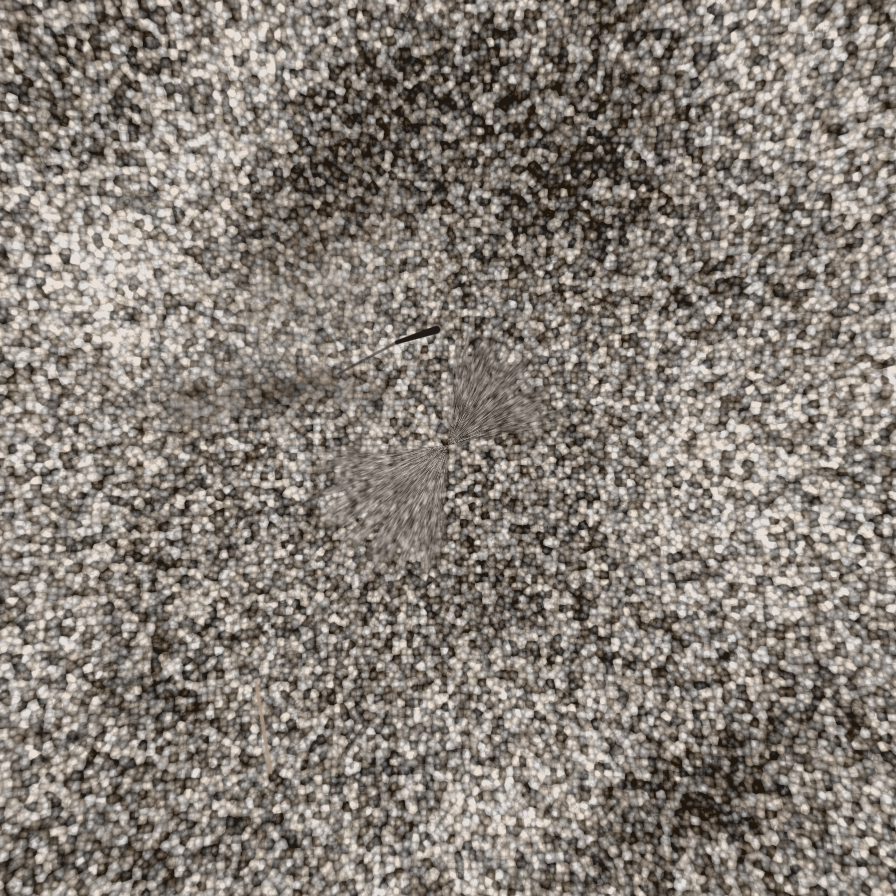
Write a WebGL 2 fragment shader that draws this texture.

```glsl
#version 300 es
precision highp float;
// Weathered gravelly concrete: smooth cellular pebbles over soft blotches of
// light and stain, with two fans of fine radial fibres meeting in the middle,
// a dark twig and a pale straw.
uniform vec2 u_resolution;
out vec4 fragColor;

vec2 hash2(vec2 cell) {
  vec3 a = fract(cell.xyx * vec3(0.1031, 0.1030, 0.0973));
  a += dot(a, a.yzx + 33.33);
  return fract((a.xx + a.yz) * a.zy);
}

float noise(vec2 p) {
  vec2 i = floor(p), f = fract(p);
  f = f * f * (3.0 - 2.0 * f);
  float low = mix(hash2(i).x, hash2(i + vec2(1, 0)).x, f.x);
  float high = mix(hash2(i + vec2(0, 1)).x, hash2(i + vec2(1, 1)).x, f.x);
  return mix(low, high, f.y);
}

float fbm(vec2 p) {
  float sum = 0.0, amp = 0.5;
  for (int i = 0; i < 4; i++) {
    sum += amp * noise(p);
    p = mat2(1.6, 1.2, -1.2, 1.6) * p + 7.3;
    amp *= 0.5;
  }
  return sum;
}

// Blended cells: x = shade, y = tint, z = distance to the nearest pebble
vec3 pebbles(vec2 p) {
  vec2 base = floor(p);
  vec3 sum = vec3(0.0);
  float nearest = 4.0;
  for (int y = -1; y <= 1; y++)
    for (int x = -1; x <= 1; x++) {
      vec2 cell = base + vec2(x, y);
      vec2 d = cell + 0.1 + 0.8 * hash2(cell) - p;
      float d2 = dot(d, d), w = exp(-11.0 * d2);
      sum += w * vec3(hash2(cell + 71.7), 1.0);
      nearest = min(nearest, d2);
    }
  return vec3(sum.xy / sum.z, sqrt(nearest));
}

// Soft ellipse, turned by an angle
float blob(vec2 p, vec2 centre, vec2 radii, float angle) {
  float c = cos(angle), s = sin(angle);
  vec2 d = mat2(c, -s, s, c) * (p - centre) / radii;
  return exp(-dot(d, d));
}

// x = distance to a segment, y = position along it
vec2 segment(vec2 p, vec2 a, vec2 b) {
  vec2 ab = b - a;
  float t = clamp(dot(p - a, ab) / dot(ab, ab), 0.0, 1.0);
  return vec2(length(p - a - ab * t), t);
}

// Ragged wedge of fibres around a direction
float fan(vec2 q, float direction, float spread, float reach) {
  float r = length(q);
  float a = atan(q.y, q.x) - direction;
  a = abs(atan(sin(a), cos(a)));
  float ragged = reach * (0.72 + 0.5 * noise(vec2(a * 22.0, direction)));
  float side = 1.0 - smoothstep(spread - 0.16, spread + 0.12, a);
  return side * (1.0 - smoothstep(ragged - 0.025, ragged + 0.012, r));
}

void main() {
  vec2 p = gl_FragCoord.xy / u_resolution;
  vec2 q = p - vec2(0.5, 0.503);
  float r = length(q);
  vec2 w = p + 0.05 * (vec2(fbm(p * 9.0), fbm(p * 9.0 + 31.0)) - 0.47);

  // Broad light and shade
  float tone = 0.515 + 0.22 * (fbm(p * 7.0 + 3.0) - 0.47);
  tone += 0.12 * blob(w, vec2(0.25, 0.87), vec2(0.07, 0.16), -0.5);
  tone += 0.11 * blob(w, vec2(0.13, 0.68), vec2(0.13, 0.13), 0.0);
  tone += 0.10 * blob(w, vec2(0.86, 0.40), vec2(0.15, 0.17), 0.0);
  tone += 0.06 * blob(w, vec2(0.05, 0.28), vec2(0.07, 0.22), 0.0);
  tone += 0.06 * blob(w, vec2(0.56, 0.16), vec2(0.12, 0.12), 0.0);
  tone += 0.05 * blob(w, vec2(0.92, 0.88), vec2(0.12, 0.15), 0.0);
  tone -= 0.13 * blob(w, vec2(0.36, 0.81), vec2(0.20, 0.07), 0.85);
  tone -= 0.14 * blob(w, vec2(0.58, 0.83), vec2(0.17, 0.13), 0.3);
  tone -= 0.10 * blob(w, vec2(0.06, 0.91), vec2(0.10, 0.10), 0.0);
  tone -= 0.10 * blob(w, vec2(0.17, 0.31), vec2(0.07, 0.13), -0.4);
  tone -= 0.16 * blob(w, vec2(0.79, 0.12), vec2(0.19, 0.06), 0.65);
  tone -= 0.10 * blob(w, vec2(0.10, 0.04), vec2(0.14, 0.06), 0.0);
  tone -= 0.05 * blob(w, vec2(0.60, 0.40), vec2(0.12, 0.14), 0.0);

  // Grains grow and stretch away from the middle
  vec2 g = q * (1.0 - 0.3 * r);
  vec3 coarse = pebbles(g * 138.0 + 200.0);
  vec3 fine = pebbles(g * 235.0 + 400.0);
  float grain = 0.56 * (coarse.x - 0.5) + 0.5 * (0.42 - coarse.z);
  grain += 0.26 * (fine.x - 0.5) + 0.16 * (0.42 - fine.z);

  // Dark damp stain left of the middle
  float stain = blob(w, vec2(0.32, 0.553), vec2(0.11, 0.030), 0.0);
  stain = max(stain, blob(w, vec2(0.22, 0.548), vec2(0.035, 0.03), -0.6));
  stain = max(stain, 0.7 * blob(w, vec2(0.42, 0.545), vec2(0.035, 0.035), 0.0));
  tone -= 0.22 * stain;
  grain *= 1.0 - 0.45 * stain;
  grain *= 1.0 - 0.35 * blob(w, vec2(0.34, 0.68), vec2(0.13, 0.09), 0.7);

  // Radial fibres in two opposite fans
  float lower = fan(q, -2.36, 0.74, 0.145);
  float upper = fan(q, 0.84, 0.70, 0.120);
  float angle = atan(q.y, q.x);
  float fibre = noise(vec2(angle * 34.0, r * 130.0)) - 0.5;
  fibre += 0.8 * (noise(vec2(angle * 75.0, r * 190.0 + 9.0)) - 0.5);
  float fans = max(lower, upper);
  float fanTone = mix(0.43, 0.49, lower) - 0.08 * (1.0 - smoothstep(0.0, 0.03, r));
  float light = mix(tone + grain, fanTone + 0.34 * fibre + 0.15 * grain, 0.9 * fans);

  // Slight warmth, varied by pebble
  vec3 colour = vec3(clamp(light, 0.09, 0.88)) + vec3(0.03, 0.0, -0.03);
  colour += vec3(0.035, 0.0, -0.04) * (coarse.y - 0.5) * (1.0 - fans);

  // Twig with a faint tail, then the straw
  vec2 twig = segment(p, vec2(0.443, 0.618), vec2(0.487, 0.632));
  vec2 tail = segment(p, vec2(0.378, 0.583), vec2(0.443, 0.618));
  vec2 straw = segment(p, vec2(0.286, 0.238), vec2(0.302, 0.138));
  float thick = 0.0012 + 0.0022 * twig.y;
  colour = mix(colour, vec3(0.20, 0.17, 0.15), 0.6 * (1.0 - smoothstep(0.0005, 0.0025, tail.x)));
  colour = mix(colour, vec3(0.12, 0.10, 0.09), 1.0 - smoothstep(thick, thick + 0.002, twig.x));
  colour = mix(colour, vec3(0.68, 0.59, 0.51), 0.85 * (1.0 - smoothstep(0.001, 0.003, straw.x)));
  fragColor = vec4(colour, 1.0);
}
```
